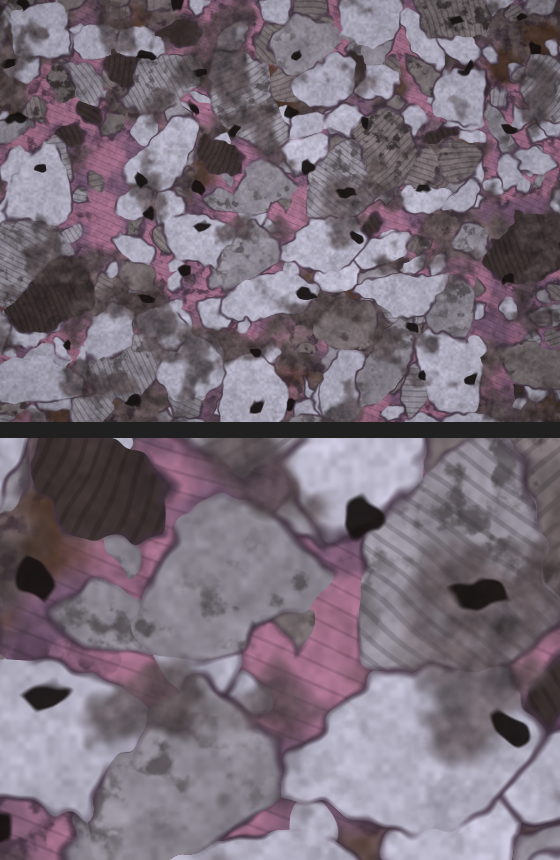
Top, the full canvas; bottom, a detail of the centre.
Give the GLSL for this texture, as a WebGL 2 fragment shader.

```glsl
#version 300 es
precision highp float;
uniform vec2 u_resolution;
out vec4 fragColor;

const float TAU = 6.2831853;
const vec3 QUARTZ = vec3(0.675, 0.665, 0.735);
const vec3 FELDSPAR = vec3(0.54, 0.52, 0.56);
const vec3 CLOUDED = vec3(0.45, 0.415, 0.425);
const vec3 LITHIC = vec3(0.22, 0.18, 0.18);
const vec3 PINK = vec3(0.62, 0.425, 0.525);
const vec3 MAUVE = vec3(0.44, 0.33, 0.43);
const vec3 CLAY = vec3(0.36, 0.31, 0.32);
const vec3 RIM = vec3(0.25, 0.19, 0.25);
const vec3 OPAQUE = vec3(0.09, 0.07, 0.07);
const vec3 RUST = vec3(0.27, 0.17, 0.11);

vec2 hash2(vec2 p, float seed) {
  vec3 q = fract((p.xyx + 17.0 + seed * 7.31) * vec3(0.1031, 0.1030, 0.0973));
  q += dot(q, q.yzx + 33.33);
  return fract((q.xx + q.yz) * q.zy);
}

float noise(vec2 p) {
  vec2 i = floor(p), f = fract(p);
  f = f * f * (3.0 - 2.0 * f);
  float low = mix(hash2(i, 0.0).x, hash2(i + vec2(1, 0), 0.0).x, f.x);
  float high = mix(hash2(i + vec2(0, 1), 0.0).x, hash2(i + vec2(1, 1), 0.0).x, f.x);
  return mix(low, high, f.y);
}

float fbm(vec2 p) {
  float sum = 0.0, gain = 0.533;
  for (int i = 0; i < 4; i++) {
    sum += gain * noise(p);
    p = mat2(1.6, 1.2, -1.2, 1.6) * p + 5.3;
    gain *= 0.5;
  }
  return sum;
}

// Rounded irregular hexagon, about one unit in radius
float chip(vec2 q, vec2 id, float seed) {
  float sum = 0.0;
  for (int k = 0; k < 6; k++) {
    vec2 h = hash2(id, seed + float(k) * 3.7 + 11.0);
    float a = TAU / 6.0 * (float(k) + 0.7 * h.x);
    sum += exp(9.0 * (dot(q, vec2(cos(a), sin(a))) / mix(0.72, 1.12, h.y) - 1.0));
  }
  return log(sum) / 9.0;
}

// Scattered grains: signed edge distance, two random values, orientation
vec4 grains(vec2 p, float cell, float size, float fill, float seed) {
  vec2 base = floor(p / cell);
  float nearest = 1.0, second = 1.0;
  vec3 info = vec3(0.0);
  for (int y = -1; y <= 1; y++)
  for (int x = -1; x <= 1; x++) {
    vec2 id = base + vec2(x, y);
    vec2 shape = hash2(id, seed + 1.0), kind = hash2(id, seed + 2.0);
    if (hash2(id, seed + 3.0).x > fill) continue;
    vec2 q = p / cell - id - 0.5 - 0.6 * (hash2(id, seed) - 0.5);
    float a = TAU * shape.x, c = cos(a), s = sin(a);
    float stretch = mix(1.0, 1.5, shape.y * shape.y);
    float radius = size * mix(0.75, 1.2, kind.y);
    q = mat2(c, -s, s, c) * q * vec2(1.0 / stretch, stretch) / radius;
    float d = chip(q, id, seed) * radius * cell;
    if (d < nearest) {
      second = nearest;
      nearest = d;
      info = vec3(kind, a);
    } else second = min(second, d);
  }
  return vec4(max(nearest, 0.5 * (nearest - second)), info);
}

// Fine dark dusting, 0 to 1
float dust(vec2 p) {
  return smoothstep(0.5, 0.72, fbm(p * 55.0)) * smoothstep(0.3, 0.65, fbm(p * 13.0 + 4.0));
}

vec3 mineral(vec2 p, vec4 grain) {
  float kind = grain.y;
  float dirt = kind < 0.5 ? 0.1 : kind < 0.74 ? 0.55 : 0.85;
  vec3 col = kind < 0.5 ? QUARTZ : kind < 0.74 ? FELDSPAR : kind < 0.91 ? CLOUDED : LITHIC;
  col *= 0.95 + 0.1 * grain.z;
  col *= 1.0 + (0.12 + 0.35 * dirt) * (fbm(p * 28.0 + kind * 40.0) - 0.5);
  // Cleavage lines on part of the altered grains
  float along = dot(p, vec2(cos(grain.w), sin(grain.w)));
  float lines = smoothstep(0.2, 0.9, sin(along * 480.0 + 5.0 * noise(p * 20.0)));
  col *= 1.0 - 0.16 * lines * step(0.5, kind) * step(0.55, grain.z);
  return mix(col, CLAY * 0.5, dust(p + kind) * dirt);
}

vec3 cement(vec2 p) {
  vec3 col = mix(PINK, MAUVE, smoothstep(0.4, 0.7, fbm(p * 16.0 + 9.0)));
  float cleavage = sin(dot(p, vec2(150.0, 390.0)) + 6.0 * noise(p * 9.0));
  col *= 1.0 - 0.12 * smoothstep(0.75, 1.0, cleavage);
  vec3 clay = CLAY * (0.5 + fbm(p * 40.0));
  clay = mix(clay, RUST, 0.7 * smoothstep(0.55, 0.72, fbm(p * 10.0 + 31.0)));
  col = mix(col, clay, smoothstep(0.46, 0.6, fbm(p * 6.5 + 2.0)));
  return mix(col, RIM * 0.6, 0.6 * dust(p + 3.0));
}

vec3 paint(vec3 under, vec2 p, vec4 grain, float px) {
  vec3 col = mix(under, mineral(p, grain), 1.0 - smoothstep(-px, px, grain.x));
  float rim = 1.0 - smoothstep(0.0, 0.0065, abs(grain.x));
  return mix(col, RIM, rim * 0.8 * smoothstep(0.15, 0.7, noise(p * 33.0)));
}

void main() {
  vec2 p = gl_FragCoord.xy / u_resolution.y;
  vec2 uv = gl_FragCoord.xy / u_resolution - 0.5;
  float px = 1.0 / u_resolution.y;

  // Ragged grain outlines
  vec2 w = p + 0.045 * (vec2(fbm(p * 9.0), fbm(p * 9.0 + 20.0)) - 0.5);
  w += 0.011 * (vec2(noise(p * 60.0), noise(p * 60.0 + 40.0)) - 0.5);

  // Cement first, then fine to coarse grains
  vec3 col = cement(p);
  col = paint(col, p, grains(w, 0.05, 0.46, 0.42, 5.0), px);
  col = paint(col, p, grains(w, 0.095, 0.48, 0.62, 23.0), px);
  col = paint(col, p, grains(w, 0.17, 0.5, 0.7, 41.0), px);

  // Clay smears and opaque specks
  float smear = smoothstep(0.56, 0.7, fbm(p * 11.0 + 50.0));
  col = mix(col, CLAY * (0.3 + fbm(p * 50.0)), 0.75 * smear);
  float speck = grains(w, 0.13, 0.1, 0.4, 67.0).x;
  col = mix(col, OPAQUE, 0.95 * (1.0 - smoothstep(-0.002, 0.002 + px, speck)));

  // Fine relief and lamp falloff
  col *= 1.0 + 0.13 * (noise(p * 170.0) - 0.5) + 0.1 * (noise(p * 85.0) - 0.5);
  col *= 1.04 - 0.38 * dot(uv, uv);
  fragColor = vec4(col, 1.0);
}
```
